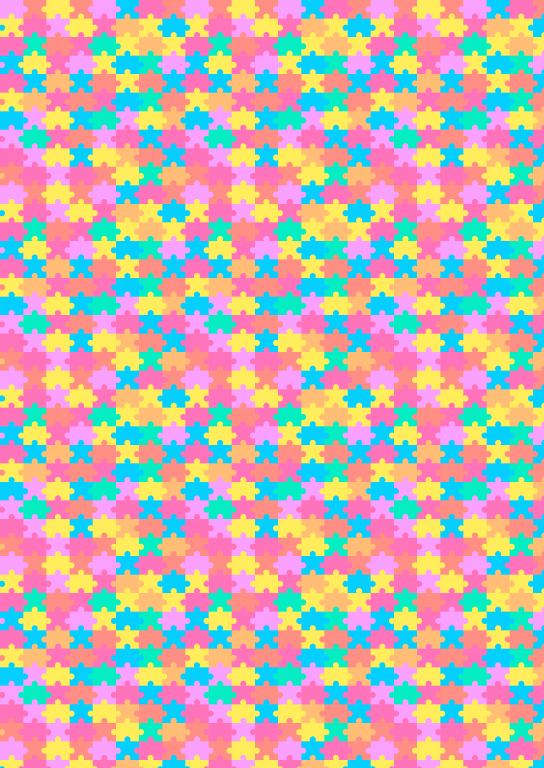
This pattern is drawn by a Shadertoy shader. Its source:

```glsl
// Interlocking jigsaw pieces in seven candy colours, repeating in blocks of 8 by 10.
#define ROWS_PER_WIDTH 29.35   // piece heights that fit the canvas width
#define PIECE_ASPECT 1.25      // piece width over piece height
#define BLOCK vec2(8.0, 10.0)  // pieces before the colours repeat
#define TAB_RADIUS 0.165
#define TAB_OFFSET 0.105       // tab centre beyond the piece edge
#define SEED 4.7
#define COLOURS 7
#define SAMPLES 3              // antialiasing grid per axis

float hash(vec2 p) {
    vec3 q = fract(vec3(p.xyx) * 0.1031 + SEED * 0.137);
    q += dot(q, q.yzx + 33.33);
    return fract((q.x + q.y) * q.z);
}

bool isEven(vec2 cell) {
    return mod(cell.x + cell.y, 2.0) < 0.5;
}

// Piece covering p, where p is in piece heights and y runs downward.
vec2 pieceAt(vec2 p) {
    vec2 size = vec2(PIECE_ASPECT, 1.0);
    vec2 q = p / size;
    vec2 cell = floor(q);
    vec2 edge = floor(q + 0.5);

    // Side tabs: pieces on even cells reach out to both sides.
    vec2 right = vec2(edge.x, cell.y);
    bool rightOwns = isEven(right);
    float side = rightOwns ? -1.0 : 1.0;
    vec2 sideTab = vec2(edge.x, cell.y + 0.5) * size + vec2(side * TAB_OFFSET, 0.0);
    if (distance(p, sideTab) < TAB_RADIUS)
        return rightOwns ? right : right - vec2(1.0, 0.0);

    // Top tabs: every piece reaches into the one above.
    vec2 topTab = vec2(cell.x + 0.5, edge.y) * size - vec2(0.0, TAB_OFFSET);
    if (distance(p, topTab) < TAB_RADIUS) return vec2(cell.x, edge.y);

    return cell;
}

int randomColour(vec2 cell) {
    return int(hash(mod(cell, BLOCK)) * float(COLOURS));
}

// Odd cells step past the colours of their four even neighbours.
int colourIndex(vec2 cell) {
    int index = randomColour(cell);
    if (isEven(cell)) return index;
    int west = randomColour(cell - vec2(1.0, 0.0));
    int east = randomColour(cell + vec2(1.0, 0.0));
    int north = randomColour(cell - vec2(0.0, 1.0));
    int south = randomColour(cell + vec2(0.0, 1.0));
    for (int i = 0; i < COLOURS; i++) {
        if (index != west && index != east && index != north && index != south) break;
        index = (index + 1) % COLOURS;
    }
    return index;
}

vec3 palette(int index) {
    vec3 colours[COLOURS] = vec3[COLOURS](
        vec3(1.00, 0.45, 0.73),  // pink
        vec3(0.02, 0.81, 1.00),  // cyan
        vec3(1.00, 0.74, 0.46),  // apricot
        vec3(1.00, 0.93, 0.36),  // yellow
        vec3(0.02, 0.93, 0.76),  // mint
        vec3(0.98, 0.63, 1.00),  // lilac
        vec3(1.00, 0.56, 0.52)); // coral
    return colours[index];
}

void mainImage(out vec4 fragColor, in vec2 fragCoord) {
    vec3 sum = vec3(0.0);
    for (int i = 0; i < SAMPLES * SAMPLES; i++) {
        vec2 jitter = (vec2(i % SAMPLES, i / SAMPLES) + 0.5) / float(SAMPLES) - 0.5;
        vec2 p = fragCoord + jitter;
        p.y = iResolution.y - p.y;
        p *= ROWS_PER_WIDTH / iResolution.x;
        sum += palette(colourIndex(pieceAt(p)));
    }
    fragColor = vec4(sum / float(SAMPLES * SAMPLES), 1.0);
}
```
